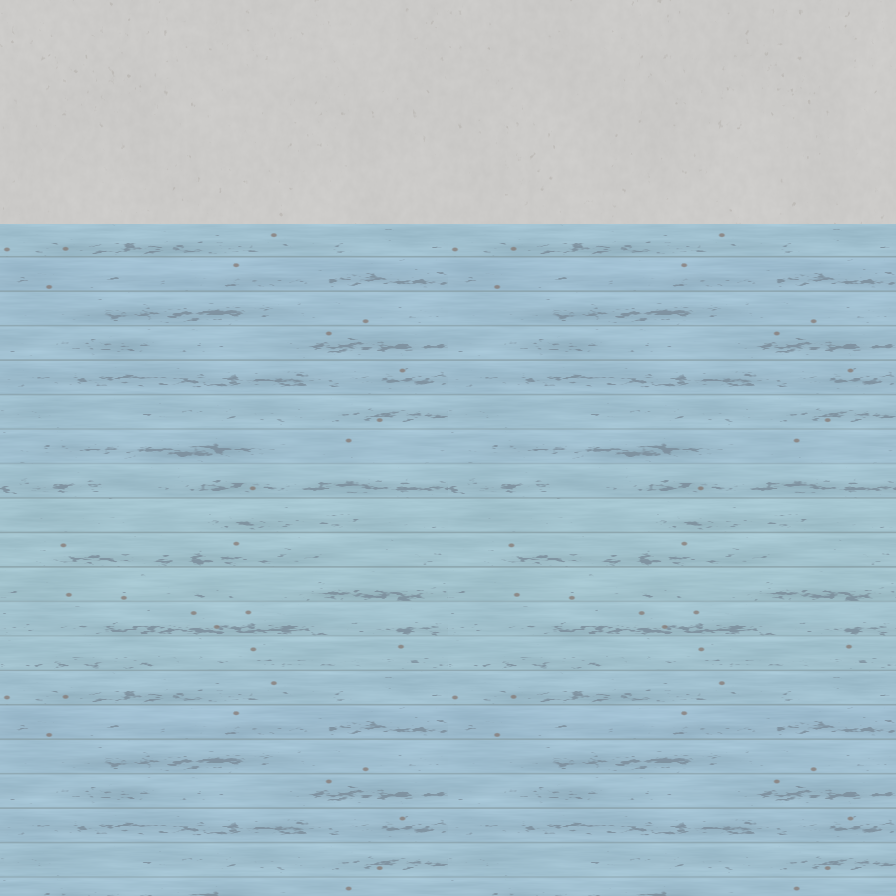
Write a WebGL 1 fragment shader that draws this texture.

```glsl
precision highp float;
// Weathered pale blue horizontal planks below a band of grey plaster.

uniform vec2 u_resolution;

const float WALL_SPLIT = 0.75;    // height where the planks end
const float TILE_SIZE = 0.5;      // planks repeat at this spacing
const float PLANKS = 13.0;        // planks per tile
const float SEAM_SHIFT = 0.05;    // seam offset, in planks
const float SEAM_WIDTH = 0.045;
const float WEAR_HEIGHT = 0.70;   // mean worn position, from plank top
const float WEAR_SWING = 0.12;
const float WEAR_SPREAD = 0.19;
const float FLAKE_LEVEL = 0.42;   // higher leaves more paint
const float TAU = 6.2831853;

const vec3 PAINT_BLUE = vec3(0.620, 0.742, 0.820);
const vec3 PAINT_GREEN = vec3(0.640, 0.770, 0.808);
const vec3 BARE_WOOD = vec3(0.485, 0.555, 0.610);
const vec3 SEAM_COLOR = vec3(0.515, 0.600, 0.625);
const vec3 RUST = vec3(0.52, 0.45, 0.42);
const vec3 PLASTER = vec3(0.797, 0.793, 0.785);
const vec3 PLASTER_PIT = vec3(0.70, 0.685, 0.665);

float hash(vec2 p) {
  vec3 q = fract(vec3(p.xyx) * 0.1031);
  q += dot(q, q.yzx + 33.33);
  return fract((q.x + q.y) * q.z);
}

float cornerSlope(vec2 cell, vec2 offset, vec2 period) {
  float angle = TAU * hash(mod(cell, period) + 7.0);
  return dot(vec2(cos(angle), sin(angle)), offset);
}

// Gradient noise that wraps after "period" cells.
float gradientNoise(vec2 p, vec2 period) {
  vec2 c = floor(p);
  vec2 f = p - c;
  vec2 w = f * f * f * (f * (f * 6.0 - 15.0) + 10.0);
  vec2 e = vec2(1.0, 0.0);
  float low = mix(cornerSlope(c, f, period),
                  cornerSlope(c + e.xy, f - e.xy, period), w.x);
  float high = mix(cornerSlope(c + e.yx, f - e.yx, period),
                   cornerSlope(c + e.xx, f - e.xx, period), w.x);
  return mix(low, high, w.y);
}

float tiledNoise(vec2 t, vec2 cells) {
  return gradientNoise(t * cells, cells);
}

float layeredNoise(vec2 t, vec2 cells) {
  float sum = 0.0;
  float gain = 0.62;
  for (int i = 0; i < 3; i++) {
    sum += gain * tiledNoise(t, cells);
    cells *= 2.0;
    gain *= 0.55;
  }
  return sum;
}

vec3 plankColor(vec2 uv) {
  vec2 t = fract(vec2(uv.x, WALL_SPLIT - uv.y) / TILE_SIZE);
  float row = t.y * PLANKS + SEAM_SHIFT;
  float id = mod(floor(row), PLANKS);
  float y = fract(row);

  // Paint: a tint per plank, cloudy patches and long fine grain.
  float tint = 0.5 - 0.35 * cos(TAU * (id - 3.0) / PLANKS)
             + 0.4 * (hash(vec2(id, 4.0)) - 0.5);
  vec3 color = mix(PAINT_BLUE, PAINT_GREEN, clamp(tint, 0.0, 1.0));
  color += 0.045 * tiledNoise(t, vec2(5.0, 26.0));
  color += 0.040 * layeredNoise(t, vec2(9.0, 104.0));

  // Wear gathers in a ragged band along the lower part of each plank.
  float center = WEAR_HEIGHT + WEAR_SWING * cos(TAU * (id - 10.7) / PLANKS);
  center += 0.10 * tiledNoise(t, vec2(6.0, PLANKS));
  float d = (y - center) / WEAR_SPREAD;
  float band = exp(-d * d);
  float along = gradientNoise(vec2(t.x * 5.0, id + 0.5), vec2(5.0, PLANKS));
  float edgeFade = mix(0.65, 1.0, smoothstep(0.02, 0.2, t.x));
  float amount = clamp(0.27 + 0.45 * along
                       + 0.10 * (hash(vec2(id, 9.0)) - 0.5), 0.04, 0.5);
  float wear = band * amount * edgeFade;
  float grain = layeredNoise(t, vec2(26.0, 104.0));
  float flake = smoothstep(-0.03, 0.18, grain + wear - FLAKE_LEVEL);
  color *= 1.0 - 0.13 * wear;
  color = mix(color, BARE_WOOD, 0.85 * flake);

  // Seams: a thin dark line with a faint bright lip below.
  float toSeam = min(y, 1.0 - y);
  float seam = 1.0 - smoothstep(0.0, SEAM_WIDTH, toSeam);
  float strength = 0.25 + 0.5 * hash(vec2(id + floor(y + 0.5), 2.0));
  color += 0.016 * smoothstep(0.22, 0.06, y);
  color = mix(color, SEAM_COLOR, seam * strength);

  // Sparse rusty knots.
  vec2 grid = t * vec2(24.0, PLANKS * 2.0);
  vec2 cell = floor(grid);
  vec2 jitter = 0.3 + 0.4 * vec2(hash(cell + 31.0), hash(cell + 57.0));
  float knot = length((fract(grid) - jitter) * vec2(1.0, 1.4));
  float present = step(0.97, hash(cell + 83.0));
  return mix(color, RUST, 0.7 * present * smoothstep(0.22, 0.08, knot));
}

vec3 plasterColor(vec2 uv) {
  vec3 color = PLASTER + 0.022 * layeredNoise(uv, vec2(9.0, 6.0));
  color += 0.022 * layeredNoise(uv, vec2(90.0, 70.0));
  float cluster = tiledNoise(uv, vec2(13.0, 7.0));
  float pits = layeredNoise(uv + 0.37, vec2(100.0, 80.0));
  float pit = smoothstep(0.0, 0.2, pits + 0.18 * cluster - 0.32);
  return mix(color, PLASTER_PIT, 0.55 * pit);
}

void main() {
  vec2 uv = gl_FragCoord.xy / u_resolution;
  float soft = 0.5 / u_resolution.y;
  float upper = smoothstep(WALL_SPLIT - soft, WALL_SPLIT + soft, uv.y);
  gl_FragColor = vec4(mix(plankColor(uv), plasterColor(uv), upper), 1.0);
}
```
